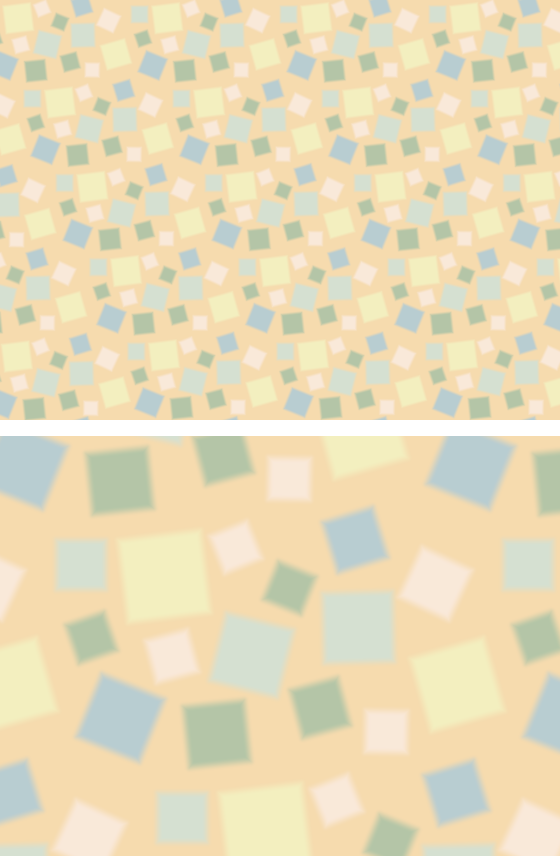
Top: the whole. Bottom: its middle third, enlarged.
Reproduce this pattern procedurally as a WebGL 1 fragment shader.

```glsl
precision highp float;
// Softly blurred pastel squares scattered in a repeating motif with staggered rows.

uniform vec2 u_resolution;

const vec2 PERIOD = vec2(204.4, 115.6);

const vec3 CREAM = vec3(0.963, 0.857, 0.682);
const vec3 YELLOW = vec3(0.953, 0.937, 0.750);
const vec3 MINT = vec3(0.835, 0.878, 0.820);
const vec3 GREEN = vec3(0.705, 0.774, 0.655);
const vec3 BLUE = vec3(0.722, 0.802, 0.820);
const vec3 PINK = vec3(0.978, 0.912, 0.852);

// Signed distance to a box with the given half side
float boxDistance(vec2 p, float halfSide) {
  vec2 d = abs(p) - halfSide;
  return length(max(d, 0.0)) + min(max(d.x, d.y), 0.0);
}

// Blends one soft square over the colour; a positive tilt is clockwise
void square(inout vec3 color, vec2 p, vec2 center, float halfSide, float degrees, vec3 tint) {
  float a = radians(degrees);
  vec2 d = p - center;
  vec2 local = vec2(dot(d, vec2(cos(a), sin(a))), dot(d, vec2(-sin(a), cos(a))));
  float coverage = 1.0 - smoothstep(-2.6, 2.6, boxDistance(local, halfSide));
  color = mix(color, tint, coverage);
}

// One motif, measured from the centre of its large yellow square
void motif(inout vec3 color, vec2 p) {
  square(color, p, vec2(0.0, 0.0), 19.0, -7.0, YELLOW);
  square(color, p, vec2(134.0, 49.5), 17.4, -16.0, YELLOW);

  square(color, p, vec2(-38.0, -5.3), 11.3, 0.0, MINT);
  square(color, p, vec2(40.0, 36.0), 15.9, 14.0, MINT);
  square(color, p, vec2(88.7, 23.3), 16.0, -1.5, MINT);

  square(color, p, vec2(57.3, 5.3), 9.3, 22.0, GREEN);
  square(color, p, vec2(-33.3, 28.0), 9.3, -19.0, GREEN);
  square(color, p, vec2(24.0, 72.0), 14.0, -6.0, GREEN);
  square(color, p, vec2(71.3, 60.0), 11.3, -15.0, GREEN);

  square(color, p, vec2(87.3, -16.7), 12.0, -17.0, BLUE);
  square(color, p, vec2(-20.0, 64.7), 15.5, 22.0, BLUE);

  square(color, p, vec2(32.7, -13.3), 9.2, -22.0, PINK);
  square(color, p, vec2(124.0, 3.3), 12.6, 25.0, PINK);
  square(color, p, vec2(3.5, 36.5), 10.0, -15.0, PINK);
  square(color, p, vec2(101.5, 71.0), 9.6, 1.0, PINK);
}

// Selects the value for rows 1 to 4, zero elsewhere
float forRow(float row, vec4 values) {
  return dot(values, 1.0 - step(0.5, abs(row - vec4(1.0, 2.0, 3.0, 4.0))));
}

// Uneven horizontal stagger of each row
float rowStart(float row) {
  return 25.0 + forRow(row, vec4(-147.0, -102.7, -56.5, -4.5));
}

void main() {
  // The canvas is 576 units tall, with y running down from the top
  vec2 p = gl_FragCoord.xy / u_resolution.y * 576.0;
  p.y = 576.0 - p.y;

  vec3 color = CREAM;
  float lastRow = floor((p.y + 9.0) / PERIOD.y);

  // Motifs overlap their cells, so visit the neighbours above and to the left
  for (int j = 0; j < 2; j++) {
    float row = lastRow - float(j);
    float start = rowStart(row);
    float lastColumn = floor((p.x - start + 56.0) / PERIOD.x);
    for (int i = 0; i < 2; i++) {
      float column = lastColumn - float(i);
      vec2 origin = vec2(start, 25.0) + PERIOD * vec2(column, row);
      // The first motif of each row sits slightly out of step
      if (abs(column) < 0.5) {
        origin += vec2(forRow(row, vec4(2.0, -1.0, -5.0, 2.5)),
                       forRow(row, vec4(1.0, 1.5, 0.0, 1.5)));
      }
      motif(color, p - origin);
    }
  }
  gl_FragColor = vec4(color, 1.0);
}
```
